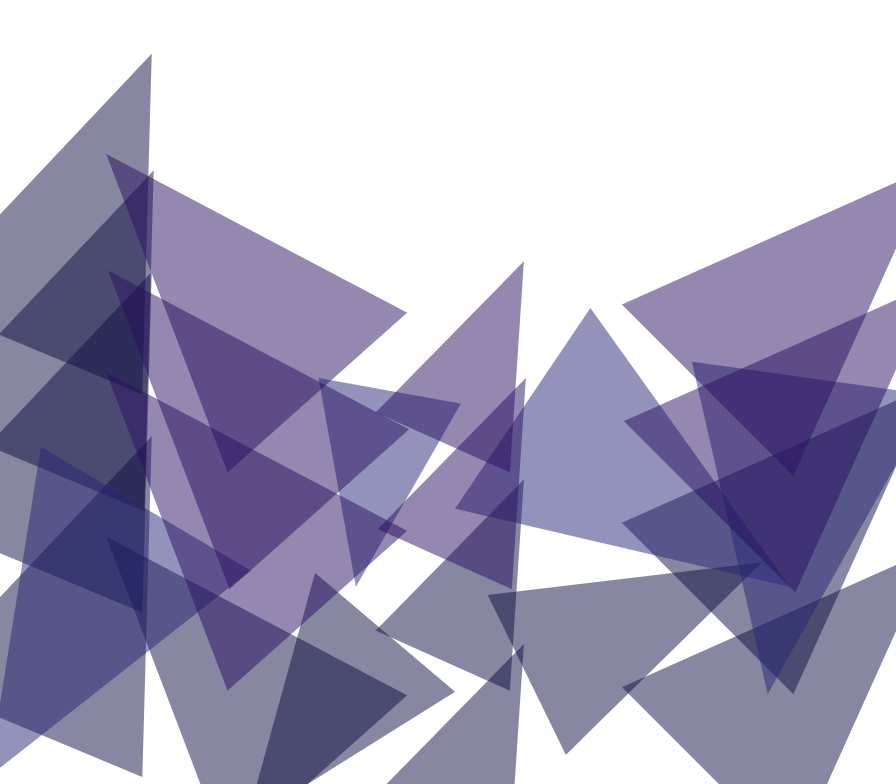
This background is drawn by a Shadertoy shader. Its source:

```glsl
// Draws overlapping translucent triangles in slate, blue and violet on white.

const vec3 PAPER  = vec3(1.0);
const vec3 SLATE  = vec3(0.06, 0.06, 0.26);
const vec3 BLUE   = vec3(0.145, 0.145, 0.46);
const vec3 VIOLET = vec3(0.16, 0.06, 0.38);
const float OPACITY = 0.5;
const vec2 FRAME_CENTER = vec2(0.5714, 0.5);

// Corners are in units of the canvas height, three per triangle.
const int FAMILIES = 4;
const vec2 FAMILY_CORNERS[12] = vec2[12](
    vec2(0.1935, 0.9315), vec2(0.1815, 0.4970), vec2(-0.1042, 0.6161),
    vec2(0.1354, 0.8036), vec2(0.5193, 0.6012), vec2(0.2902, 0.3973),
    vec2(0.6682, 0.6667), vec2(0.6503, 0.3973), vec2(0.4792, 0.4740),
    vec2(0.7932, 0.6116), vec2(1.1905, 0.7887), vec2(1.0119, 0.3929));

// Each family repeats downward; its first copies are violet, the rest slate.
const int COPIES = 4;
const vec2 COPY_OFFSETS[4] = vec2[4](
    vec2(0.0), vec2(0.0025, -0.1488), vec2(0.0, -0.2783), vec2(0.0, -0.4881));
const int VIOLET_COPIES[4] = int[4](0, 3, 2, 2);

// Single triangles: slate ones first, then blue ones.
const int SLATE_SINGLES = 2;
const int SINGLES = 6;
const vec2 SINGLE_CORNERS[18] = vec2[18](
    vec2(0.6220, 0.2411), vec2(0.9717, 0.2827), vec2(0.7217, 0.0372),
    vec2(0.4018, 0.2693), vec2(0.5804, 0.1176), vec2(0.3140, -0.0491),
    vec2(0.0521, 0.4301), vec2(0.3199, 0.2723), vec2(-0.0149, 0.0089),
    vec2(0.4063, 0.5179), vec2(0.5878, 0.4851), vec2(0.4539, 0.2515),
    vec2(0.7530, 0.6071), vec2(0.5804, 0.3512), vec2(1.0074, 0.2515),
    vec2(0.8824, 0.5387), vec2(1.1920, 0.4955), vec2(0.9792, 0.1146));

float cross2(vec2 a, vec2 b) {
    return a.x * b.y - a.y * b.x;
}

// Signed distance to the line from a to b, positive on its right.
float edgeDistance(vec2 p, vec2 a, vec2 b) {
    return cross2(p - a, normalize(b - a));
}

// Smooth coverage of a triangle with either winding.
float triangleMask(vec2 p, vec2 a, vec2 b, vec2 c) {
    float winding = sign(cross2(b - a, c - a));
    float d = max(winding * edgeDistance(p, a, b),
              max(winding * edgeDistance(p, b, c),
                  winding * edgeDistance(p, c, a)));
    return clamp(0.5 - d * iResolution.y, 0.0, 1.0);
}

// Lays one tint of the repeated families over the color.
vec3 paintFamilies(vec3 color, vec2 p, bool violetPass) {
    vec3 tint = violetPass ? VIOLET : SLATE;
    for (int f = 0; f < FAMILIES; f++) {
        for (int i = 0; i < COPIES; i++) {
            if ((i < VIOLET_COPIES[f]) != violetPass) continue;
            float mask = triangleMask(p - COPY_OFFSETS[i], FAMILY_CORNERS[3 * f],
                FAMILY_CORNERS[3 * f + 1], FAMILY_CORNERS[3 * f + 2]);
            color = mix(color, tint, OPACITY * mask);
        }
    }
    return color;
}

vec3 paintSingles(vec3 color, vec2 p) {
    for (int i = 0; i < SINGLES; i++) {
        vec3 tint = i < SLATE_SINGLES ? SLATE : BLUE;
        float mask = triangleMask(p, SINGLE_CORNERS[3 * i],
            SINGLE_CORNERS[3 * i + 1], SINGLE_CORNERS[3 * i + 2]);
        color = mix(color, tint, OPACITY * mask);
    }
    return color;
}

void mainImage(out vec4 fragColor, in vec2 fragCoord) {
    vec2 p = (fragCoord - 0.5 * iResolution.xy) / iResolution.y + FRAME_CENTER;

    // Layers from back to front: slate, blue, violet.
    vec3 color = paintFamilies(PAPER, p, false);
    color = paintSingles(color, p);
    color = paintFamilies(color, p, true);
    fragColor = vec4(color, 1.0);
}
```
